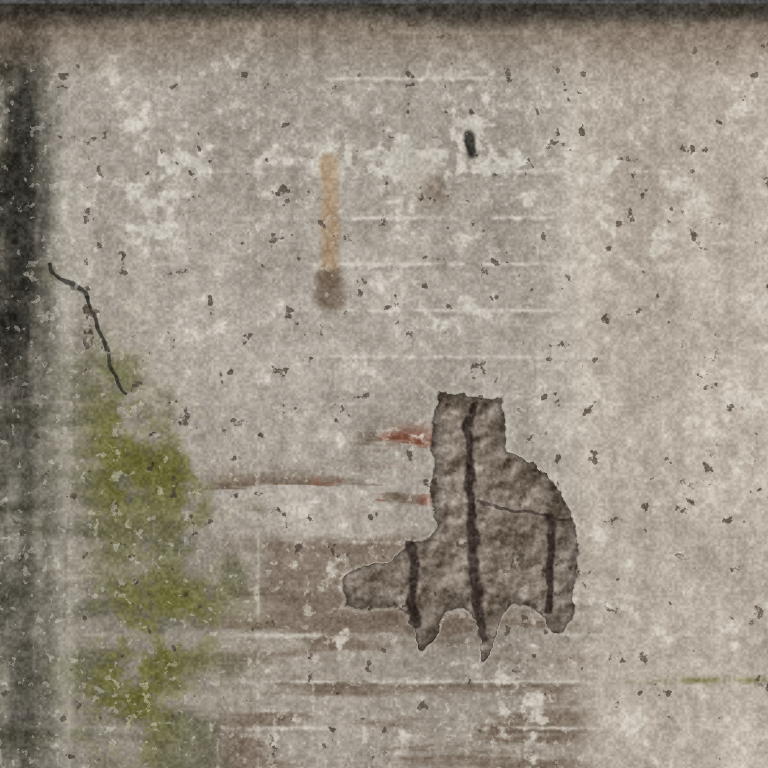
A three.js fragment shader for this texture:

```glsl
#define BOARD_STEP .0604
#define GRAIN .11
#define PLASTER vec3(.665, .635, .595)
#define CHALK vec3(.78, .76, .72)
#define UMBER vec3(.43, .37, .31)
#define SOOT vec3(.16, .155, .135)
#define DAMP vec3(.42, .405, .34)
#define MOSS vec3(.39, .39, .17)
#define RUST vec3(.49, .31, .24)

varying vec2 vUv;
vec3 col;

void coat(vec3 paint, float amount) {
  col = mix(col, paint, clamp(amount, 0., 1.));
}

float hash(vec2 p) {
  p = fract(p * vec2(.1731, .2337));
  p += dot(p, p.yx + 27.31);
  return fract((p.x + p.y) * p.x * 91.7);
}

float noise(vec2 p) {
  vec2 i = floor(p), f = fract(p);
  f = f * f * (3. - 2. * f);
  return mix(mix(hash(i), hash(i + vec2(1, 0)), f.x),
             mix(hash(i + vec2(0, 1)), hash(i + 1.), f.x), f.y);
}

float fbm(vec2 p) {
  float sum = 0., amp = .516;
  for (int i = 0; i < 5; i++) {
    sum += amp * noise(p);
    p = mat2(1.6, 1.2, -1.2, 1.6) * p + 13.7;
    amp *= .5;
  }
  return sum;
}

float band(float x, float a, float b, float soft) {
  return smoothstep(a - soft, a + soft, x) * (1. - smoothstep(b - soft, b + soft, x));
}

float bump(float x, float c, float w) {
  return exp(-(x - c) * (x - c) / (w * w));
}

// Soft ellipse: centre, radii
float blob(vec2 p, vec4 e) {
  vec2 d = (p - e.xy) / e.zw;
  return exp(-dot(d, d));
}

// Soft line between two ends
float stroke(vec2 p, vec4 s, float w) {
  vec2 d = s.zw - s.xy;
  float t = clamp(dot(p - s.xy, d) / dot(d, d), 0., 1.);
  return 1. - smoothstep(w * .5, w * 1.4, length(p - s.xy - d * t));
}

// Positive inside the broken area
float spallDepth(vec2 p) {
  float right = .75 - .035 * smoothstep(.3, .39, p.y) - .06 * smoothstep(.375, .42, p.y);
  float left = .45 + .115 * smoothstep(.24, .31, p.y);
  float bottom = .208 - .055 * bump(p.x, .55, .017) - .072 * bump(p.x, .632, .014) - .035 * bump(p.x, .725, .02);
  float top = .492 - .015 * smoothstep(.57, .65, p.x);
  return min(min(p.x - left, right - p.x), min(p.y - bottom, top - p.y));
}

void main() {
  vec2 p = vUv;
  float cloud = fbm(p * 5.), mottle = fbm(p * 23. + 4.), fine = fbm(p * 95.);
  float rows = fbm(p * vec2(7, 48)), runs = fbm(p * vec2(60, 4));
  float patchy = mix(mottle, fine, .4);
  vec2 q = p + .024 * (vec2(mottle, fbm(p * 26. + 40.)) - .5);

  // Plaster with a pale vertical wash
  col = PLASTER + .16 * (cloud - .5) + .12 * (mottle - .5) + .09 * (runs - .5);
  col += vec3(.04, .03, .02) * smoothstep(.65, .85, p.x);
  col += .07 * bump(p.x, .757, .04) * band(p.y, .3, .88, .08);

  // Stained boards and scuffs
  float stained = (1. - smoothstep(.2, .37, p.y)) * band(p.x, .28, .76, .04);
  coat(UMBER, stained * (.18 + .6 * smoothstep(.45, .7, rows)));
  coat(UMBER + .2 * (mottle - .4), .65 * band(q.x, .34, .56, .025) * band(q.y, .19, .298, .007));
  float scuff = bump(p.y, .36, .025) * band(p.x, .28, .57, .02) + bump(p.y, .425, .018) * band(p.x, .47, .57, .02);
  coat(mix(UMBER, RUST, smoothstep(.45, .6, mottle)), scuff * smoothstep(.5, .64, rows));

  // Board joints and upright seam
  float row = (p.y - .173) / BOARD_STEP + .5;
  float joint = (fract(row) - .5) * BOARD_STEP + .004 * (fine - .5);
  float worn = smoothstep(.4, .6, mix(noise(vec2(p.x * 13., floor(row) * 7.3)), fine, .4));
  worn *= .25 + .65 * band(p.x, .42, .72, .04) * smoothstep(.5, .55, p.y)
        + .5 * band(p.x, .33, .76, .02) * (1. - smoothstep(.18, .21, p.y));
  coat(CHALK, worn * bump(joint, 0., .0025));
  col -= .05 * worn * bump(joint, -.006, .003);
  coat(CHALK, .4 * bump(p.x + .004 * mottle, .338, .002) * smoothstep(.35, .6, fine));

  // Peeling chalk
  float peel = blob(p, vec4(.615, .88, .05, .05)) + blob(p, vec4(.49, .79, .09, .035))
             + blob(p, vec4(.62, .785, .09, .03)) + .45 * blob(p, vec4(.22, .7, .16, .12));
  coat(CHALK, .8 * smoothstep(.6, .72, patchy + .17 * peel));
  coat(UMBER, .6 * smoothstep(.5, .6, mottle) * blob(p, vec4(.575, .755, .035, .03)));

  // Damp corner with moss
  float damp = smoothstep(-.05, .06, .3 - .25 * smoothstep(.3, .68, p.y) - p.x + .2 * (mottle - .5));
  coat(DAMP, damp * (.25 + .6 * smoothstep(.35, .65, mix(mottle, rows, .5))));
  float growth = blob(p, vec4(.15, .42, .04, .12)) + blob(p, vec4(.23, .38, .06, .07))
               + blob(p, vec4(.17, .09, .07, .1)) + blob(p, vec4(.22, .2, .08, .07));
  coat(MOSS, .8 * min(growth, 1.) * smoothstep(.38, .63, patchy));
  coat(MOSS, .55 * bump(p.y, .114, .004) * smoothstep(.73, .82, p.x) * smoothstep(.3, .55, mottle));

  // Sooty margin, pale run, curved crack
  float margin = 1. - smoothstep(.035, .085, p.x + .08 * (mottle - .5));
  coat(SOOT, margin * mix(.5, .88, smoothstep(.35, .65, p.y)) * smoothstep(.2, .6, mix(mottle, runs, .5)));
  coat(SOOT, .7 * blob(q, vec4(.01, .585, .025, .04)));
  coat(CHALK, .3 * bump(p.x, .085, .012) * smoothstep(.3, .5, runs));
  coat(SOOT, .75 * stroke(q, vec4(.068, .66, .115, .605), .003));
  coat(SOOT, .75 * stroke(q, vec4(.115, .605, .163, .49), .0025));

  // Drip with pale head and dark bulb
  vec2 d = p + .012 * (vec2(mottle, fine) - .5);
  coat(CHALK, .65 * stroke(d, vec4(.424, .8, .424, .793), .019));
  coat(vec3(.65, .55, .43), .75 * stroke(d, vec4(.431, .79, .428, .64), .0125));
  coat(UMBER, .85 * stroke(d, vec4(.428, .632, .429, .612), .019));

  // Broken concrete, shaded rim, exposed bars
  float depth = spallDepth(q + .009 * (fine - .5));
  float spall = smoothstep(-.0015, .0015, depth);
  float relief = fbm(p * 38.) - fbm(p * 38. + vec2(-.16, .2));
  vec3 stone = vec3(.49, .445, .4) + .9 * relief + .25 * (mottle - .5);
  coat(stone * (1. - .4 * exp(-max(depth, 0.) / .006)), spall);
  coat(CHALK, .35 * bump(depth, -.004, .003));
  float bars = stroke(q, vec4(.613, .468, .624, .17), .0058) + stroke(q, vec4(.536, .288, .539, .185), .0058)
             + stroke(q, vec4(.714, .33, .717, .2), .0055) + .7 * stroke(q, vec4(.628, .345, .742, .325), .0025);
  coat(vec3(.2, .165, .15), .88 * min(bars, 1.));

  // Hole, pits and flecks
  coat(SOOT, .85 * stroke(q, vec4(.616, .827, .616, .805), .008));
  coat(UMBER * .6, .65 * smoothstep(.73, .8, fbm(p * 62. + 70.)));
  coat(CHALK, .45 * smoothstep(.66, .74, fbm(p * 120. + 9.)) * (1. - .7 * spall));

  // Shaded top and grain
  float high = p.y + .035 * (cloud - .5);
  coat(UMBER, .65 * smoothstep(.88, .98, high));
  coat(SOOT, .75 * smoothstep(.96, .992, high));
  coat(vec3(.32), smoothstep(.994, .997, p.y));
  col += GRAIN * (noise(p * 300.) - .5) + .16 * (fine - .5);
  gl_FragColor = vec4(clamp(col, 0., 1.), 1);
}
```
